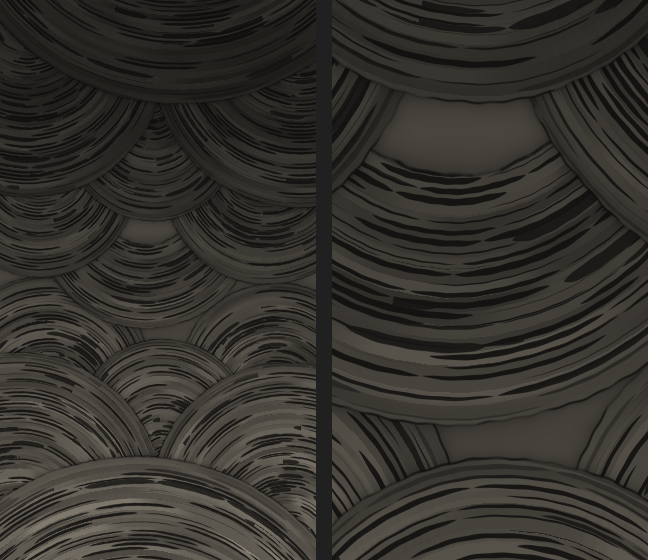
Left, the full canvas; right, a detail of the centre.
This pattern is drawn by a WebGL 2 fragment shader. Its source:

```glsl
#version 300 es
precision highp float;
uniform vec2 u_resolution;
out vec4 fragColor;

const vec3 INK = vec3(0.075, 0.070, 0.064);
const vec3 PAINT = vec3(0.43, 0.41, 0.37);
const vec3 GROUND = vec3(0.28, 0.265, 0.24);
const float LIGHT_BOTTOM = 1.08;
const float LIGHT_TOP = 0.38;
const float SHADOW_REACH = 0.008;
const float OUTLINE = 0.0024;
const float HOLLOW = 0.165;
const float FLATTEN = 0.45;
const int ROW_COUNT = 5;
// Per row: centre distance from the middle line, radius, pair spread, lean
const vec4 ROWS[ROW_COUNT] = vec4[ROW_COUNT](
  vec4(0.194, 0.347, 0.00, -0.037),
  vec4(0.315, 0.317, 0.36, -0.014),
  vec4(0.463, 0.275, 0.00, -0.017),
  vec4(0.694, 0.448, 0.43, 0.018),
  vec4(1.308, 0.750, 0.00, 0.067));

float hash(vec2 v) {
  return fract(sin(dot(v, vec2(127.1, 311.7))) * 4375.85);
}

// Layered sines for the unsteady hand
float wobble(float a, float seed) {
  return 0.5 * sin(a * 17.0 + seed) + 0.3 * sin(a * 41.0 + seed * 2.3)
       + 0.2 * sin(a * 93.0 + seed * 3.7);
}

// Tone of one ring of cells, changing from cell to cell along the arc
float ringTone(float r, float a, float width, float span, float seed) {
  float ring = floor(r / width);
  float u = a / span + 7.0 * hash(vec2(ring, seed));
  float cell = floor(u);
  float blend = smoothstep(0.7, 1.0, fract(u));
  return mix(hash(vec2(ring + seed, cell)), hash(vec2(ring + seed, cell + 1.0)), blend);
}

// Coverage of broken dark grooves, tapering at both ends
float grooves(float r, float a, float width, float span, float seed, float px) {
  float ring = floor(r / width);
  float u = a / span + 9.0 * hash(vec2(ring, seed + 4.0));
  float strength = hash(vec2(ring + seed, floor(u) + 31.0));
  float taper = 1.0 - pow(abs(fract(u) * 2.0 - 1.0), 6.0);
  float halfWidth = width * 0.34 * smoothstep(0.2, 1.0, strength) * taper;
  float across = abs(fract(r / width) - 0.5) * width;
  float soft = px * 0.5;
  return smoothstep(soft, -soft, across - halfWidth) * smoothstep(0.0, soft, halfWidth);
}

// Brushed surface of one fan
vec3 brushed(float r, float a, float radius, float rim, float seed, float light, float px) {
  float width = 0.0058 + 0.0050 * radius;
  float span = 0.16 + 0.20 * radius;
  float rr = r + 0.0012 * wobble(a * 0.5, seed) + 0.0002 * sin(a * 150.0 + r * 300.0);
  float tone = 0.60 + 0.22 * ringTone(rr, a, width * 4.3, span * 2.2, seed)
             + 0.36 * ringTone(rr, a, width * 1.3, span * 1.5, seed + 8.0);
  tone = mix(tone, mix(0.66, tone, 0.4), rim * 0.8);
  float dark = grooves(rr, a, width, span, seed, px);
  dark = max(dark, 0.85 * grooves(rr + width * 0.37, a, width * 1.9, span * 0.8, seed + 17.0, px)
                        * step(0.62, ringTone(rr, a, width * 3.1, span * 1.3, seed + 29.0)));
  dark *= 1.0 - 0.6 * rim;
  return mix(PAINT * light * tone, INK * mix(0.5, 1.0, light), dark * 0.92);
}

// Lay one fan over the colour beneath it
vec3 layFan(vec3 below, vec2 p, int row, float side, float column, float light, float px) {
  vec4 shape = ROWS[row];
  float radius = shape.y * (1.0 + 0.035 * column * side);
  vec2 q = p - vec2(0.5 + column * shape.z + side * shape.w, side * shape.x);
  q.y *= -side;
  float edge = length(q) - radius;
  if (edge > SHADOW_REACH * 4.0) return below;
  float seed = float(row) * 5.0 + side * 2.0 + column * 1.3 + 11.0;
  float rim = smoothstep(-0.09, -0.03, edge / radius);

  // Nested circles whose centres retreat from the tip as they shrink
  float m = FLATTEN;
  float y = q.y + m * radius;
  float r = (sqrt(y * y * m * m + (1.0 - m * m) * (q.x * q.x + y * y)) - y * m) / (1.0 - m * m);
  float a = atan(q.x, y - m * r) * radius;
  edge += 0.0020 * wobble(a, seed) + 0.0006 * sin(a * 210.0 + seed);
  if (row == 0) edge = max(edge, HOLLOW + 0.002 * wobble(a, seed) - r);

  // Soft contact shadow and broken outline
  float shade = 0.25 * exp(-max(edge, 0.0) / SHADOW_REACH);
  vec3 paint = brushed(r, a, radius, rim, seed, light, px);
  vec3 colour = mix(below * (1.0 - shade), paint, 0.96 * smoothstep(px, -px, edge));
  float broken = 0.25 + 0.5 * smoothstep(-0.4, 0.3, wobble(a * 1.7, seed + 3.0));
  float line = smoothstep(px, -px, abs(edge) - OUTLINE * 0.5);
  return mix(colour, INK * 0.7, line * broken);
}

void main() {
  float px = 1.0 / u_resolution.x;
  float height = u_resolution.y * px;
  vec2 p = gl_FragCoord.xy * px;
  float light = mix(LIGHT_BOTTOM, LIGHT_TOP, clamp(p.y / height * 1.2, 0.0, 1.0));
  p.y -= 0.5 * height;

  // Lower arches first, then upper bowls; outer rows cover inner ones
  vec3 colour = GROUND * (1.0 + 0.03 * sin(p.y * 90.0));
  for (int pass = 0; pass < 2; pass++) {
    float side = float(pass) * 2.0 - 1.0;
    for (int row = 1 - pass; row < ROW_COUNT; row++) {
      bool paired = ROWS[row].z > 0.0;
      for (int i = 0; i < (paired ? 2 : 1); i++) {
        float column = paired ? float(i) * 2.0 - 1.0 : 0.0;
        colour = layFan(colour, p, row, side, column, light, px);
      }
    }
  }
  fragColor = vec4(colour, 1.0);
}
```
